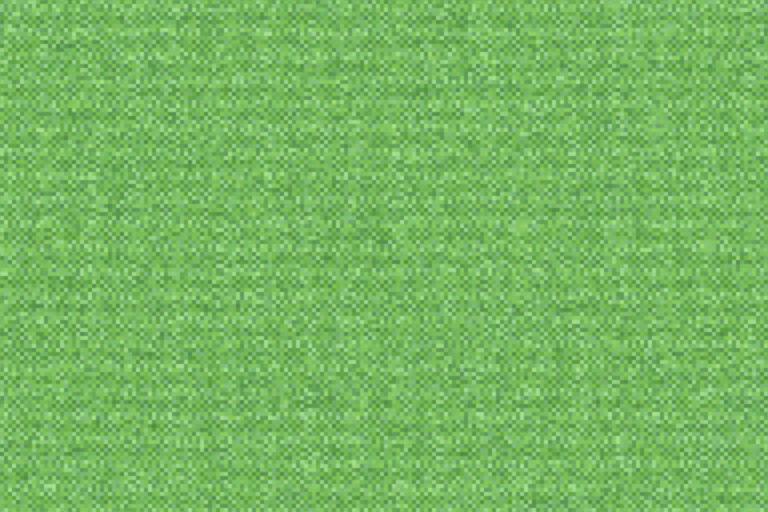
A WebGL 2 fragment shader for this texture:

```glsl
#version 300 es
precision highp float;
// A fine green weave: small square stitches in a checkered order that slips
// by one stitch at a fixed spacing, leaving rows of paired stitches. Shades
// come from six greens in an evenly spread, partly random sequence.

#define ROWS 128.0        // stitches over the canvas height
#define WEAVE 0.94        // how often a stitch keeps its checker shade
#define SLIP vec2(11.0, 6.0) // stitches between slips, across and up
#define SLIP_WANDER 3.0   // sideways wander of the slips, in stitches
#define RANDOMNESS 0.55   // random part of the shade sequence
#define CONTRAST 1.24     // spread of the greens about their mean
#define JITTER 0.024      // random lightness of each stitch
#define TINT 0.018        // random yellow to blue lean
#define BAND 0.018        // lightness of the irregular thread bands
#define THREAD 0.026      // lightness of the recurring threads
#define SOFTNESS 0.40     // width of the stitch edges, in stitches

uniform vec2 u_resolution;
out vec4 fragColor;

const vec3 MEAN_GREEN = vec3(0.472, 0.726, 0.387);

uint scramble(uint n) {
    n = (n ^ (n >> 16)) * 0x7feb352du;
    n = (n ^ (n >> 15)) * 0x846ca68bu;
    return n ^ (n >> 16);
}

float hash(vec2 cell, int seed) {
    ivec2 c = ivec2(cell) + 4096;
    uint n = scramble(uint(c.x) + scramble(uint(c.y) + scramble(uint(seed))));
    return float(n >> 8) / 16777216.0;
}

vec2 gradient(vec2 cell) {
    float angle = 6.28319 * hash(cell, 9);
    return vec2(cos(angle), sin(angle));
}

// Gradient noise, about -0.7 to 0.7
float gradientNoise(vec2 p) {
    vec2 i = floor(p), f = p - i;
    vec2 s = f * f * f * (f * (f * 6.0 - 15.0) + 10.0);
    vec2 x = vec2(1.0, 0.0), y = vec2(0.0, 1.0);
    float low = mix(dot(gradient(i), f), dot(gradient(i + x), f - x), s.x);
    float high = mix(dot(gradient(i + y), f - y), dot(gradient(i + 1.0), f - 1.0), s.x);
    return mix(low, high, s.y);
}

// Six greens from dark to light, chosen by rank in 0..1
vec3 greenByRank(float rank) {
    if (rank < 0.18) return vec3(0.39, 0.63, 0.34);
    if (rank < 0.37) return vec3(0.41, 0.67, 0.32);
    if (rank < 0.58) return vec3(0.47, 0.73, 0.39);
    if (rank < 0.65) return vec3(0.50, 0.73, 0.46);
    if (rank < 0.86) return vec3(0.50, 0.76, 0.36);
    return vec3(0.57, 0.81, 0.49);
}

vec3 stitchColor(vec2 cell) {
    // Checker order with regular slips, broken at random
    vec2 wander = vec2(SLIP_WANDER * gradientNoise(cell / 23.0 + 0.37), 0.0);
    vec2 step = cell - floor((cell + wander + 0.5) / SLIP);
    float parity = mod(step.x + step.y, 2.0);
    float side = hash(cell, 1) < WEAVE ? parity : 1.0 - parity;

    // Evenly spread shade sequence, partly random
    float sequence = dot(cell, vec2(0.755, 0.570));
    float shade = fract(sequence + RANDOMNESS * hash(cell, 2));
    vec3 color = greenByRank(0.5 * (side + shade));

    // Shade of the threads: recurring rows and columns, then loose bands
    vec2 wave = cos(6.28319 * (cell + vec2(wander.x, 0.5)) / SLIP);
    float band = gradientNoise(cell / vec2(40.0, 2.3) + 31.4)
               + 0.6 * gradientNoise(cell / vec2(2.3, 30.0) + 67.2);
    float light = THREAD * (wave.y + 0.3 * wave.x) + BAND * band;

    // Shade of the single stitch
    light += JITTER * (2.0 * hash(cell, 3) - 1.0);
    float lean = TINT * (2.0 * hash(cell, 4) - 1.0);
    color = MEAN_GREEN + CONTRAST * (color - MEAN_GREEN);
    return color + light + lean * vec3(0.6, 0.2, -1.0);
}

void main() {
    // Blend the four nearest stitches across soft edges
    vec2 p = gl_FragCoord.xy / u_resolution.y * ROWS - 0.5;
    vec2 cell = floor(p);
    float edge = clamp(ROWS / u_resolution.y, SOFTNESS, 1.0);
    vec2 blend = clamp((p - cell - 0.5) / edge + 0.5, 0.0, 1.0);

    vec3 color = vec3(0.0);
    for (int j = 0; j < 2; j++) {
        for (int i = 0; i < 2; i++) {
            vec2 corner = vec2(i, j);
            vec2 weight = mix(1.0 - blend, blend, corner);
            color += weight.x * weight.y * stitchColor(cell + corner);
        }
    }
    fragColor = vec4(clamp(color, 0.0, 1.0), 1.0);
}
```
